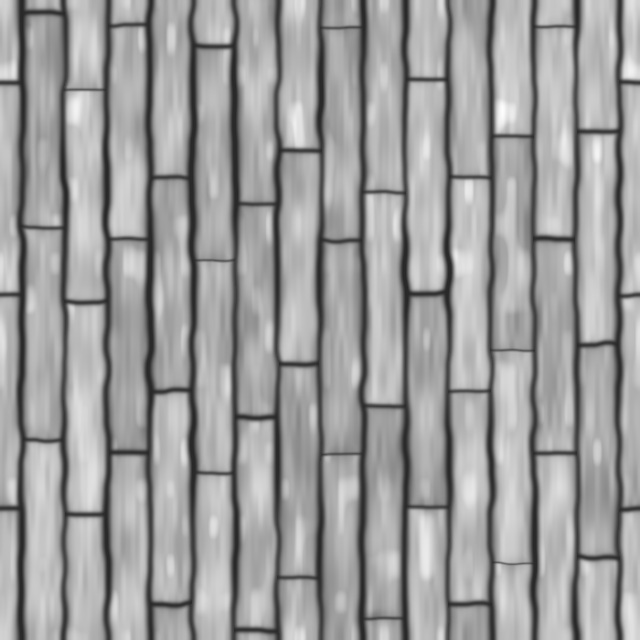
Reproduce this texture procedurally as a WebGL 1 fragment shader.

```glsl
precision highp float;
// Upright grey wooden planks, 15 columns with 3 planks per column, staggered.
// Soft dark gaps are gaussian distance profiles on a slightly warped grid;
// each plank gets its own tone, streaky grain and highlights from tiling noise.
uniform vec2 u_resolution;

const float COLUMNS = 15.0;
const float ROWS = 3.0;
const float GAP_GREY = 0.16;
const float SEAM_WIDTH = 0.0062;
const float JOINT_WIDTH = 0.0046;

float hash(vec3 p) {
  p = fract(p * vec3(0.1031, 0.1030, 0.0973));
  p += dot(p, p.yzx + 33.33);
  return fract((p.x + p.y) * p.z);
}

// Value noise that repeats after "cells" lattice cells across the canvas.
float tileNoise(vec2 uv, vec2 cells, float seed) {
  vec2 p = uv * cells;
  vec2 f = fract(p);
  f = f * f * f * (f * (f * 6.0 - 15.0) + 10.0);
  vec2 a = mod(floor(p), cells);
  vec2 b = mod(a + 1.0, cells);
  float low = mix(hash(vec3(a, seed)), hash(vec3(b.x, a.y, seed)), f.x);
  float high = mix(hash(vec3(a.x, b.y, seed)), hash(vec3(b, seed)), f.x);
  return mix(low, high, f.y);
}

float softLine(float dist, float width) {
  float r = dist / width;
  return exp(-r * r);
}

// Uneven stagger of the joints in one column.
float stagger(float column) {
  return 0.38 + 0.6 * column + 0.34 * (hash(vec3(column, 4.0, 17.0)) - 0.5);
}

// Base tone, blotches, two scales of vertical grain and bright worn spots.
float plankGrey(vec2 uv, float column, float row) {
  float seed = 20.0 + column * ROWS + row;
  float grey = mix(0.635, 0.775, hash(vec3(column, row, 9.0)));
  grey += 0.13 * (tileNoise(uv, vec2(30.0, 14.0), seed) - 0.5);
  grey += 0.11 * (tileNoise(uv, vec2(75.0, 12.0), seed + 50.0) - 0.5);
  grey += 0.09 * (tileNoise(uv, vec2(135.0, 20.0), seed + 100.0) - 0.5);
  float worn = tileNoise(uv, vec2(45.0, 17.0), seed + 150.0);
  return grey + 0.15 * smoothstep(0.72, 1.0, worn);
}

void main() {
  vec2 uv = gl_FragCoord.xy / u_resolution;

  // Hand-cut wobble of the grid.
  vec2 warp = vec2(tileNoise(uv, vec2(30.0, 26.0), 1.0),
                   tileNoise(uv, vec2(40.0, 6.0), 2.0)) - 0.5;
  vec2 bent = uv + warp * vec2(0.0055, 0.0045);

  // Plank address and distances to the nearest seam and joint.
  float x = bent.x * COLUMNS + 0.49;
  float column = mod(floor(x), COLUMNS);
  float y = bent.y * ROWS + stagger(column);
  float row = mod(floor(y), ROWS);
  float seam = mod(floor(x + 0.5), COLUMNS);
  float joint = mod(floor(y + 0.5), ROWS);
  float seamDist = abs(x - floor(x + 0.5)) / COLUMNS;
  float jointDist = abs(y - floor(y + 0.5)) / ROWS;

  // Gap width and depth vary along seams and from joint to joint.
  float seamWear = tileNoise(vec2(0.0, uv.y), vec2(1.0, 7.0), 300.0 + seam);
  float jointWear = sqrt(hash(vec3(column, joint, 41.0)));
  float seamGap = softLine(seamDist, SEAM_WIDTH * mix(0.78, 1.2, seamWear));
  seamGap *= mix(0.74, 1.08, seamWear);
  float jointGap = softLine(jointDist, JOINT_WIDTH * mix(0.35, 1.1, jointWear));
  jointGap *= mix(0.5, 0.95, jointWear);
  float gap = 1.0 - (1.0 - min(seamGap, 1.0)) * (1.0 - jointGap);

  // Planks darken gently towards their rims.
  float rim = max(softLine(seamDist, 0.012), 0.7 * softLine(jointDist, 0.012));
  float grey = plankGrey(uv, column, row) - 0.08 * rim;

  gl_FragColor = vec4(vec3(mix(grey, GAP_GREY, gap)), 1.0);
}
```
